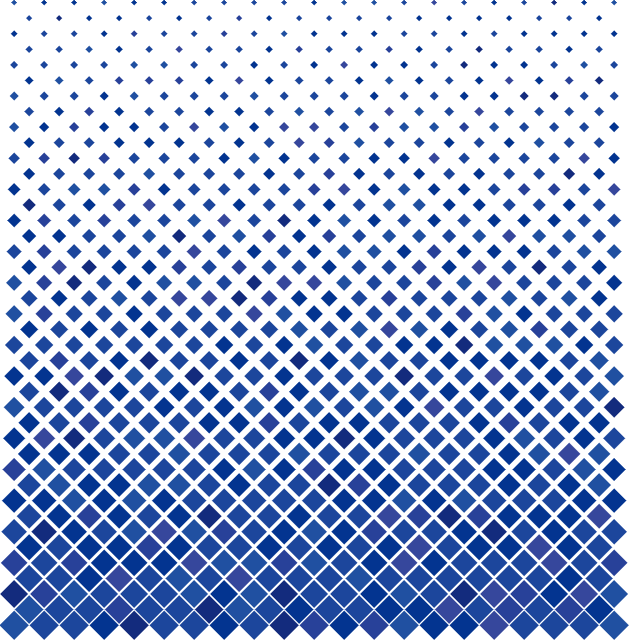
A WebGL 1 fragment shader for this background:

```glsl
precision highp float;

uniform vec2 u_resolution;

// Lattice layout, in units of the canvas height
const float COLUMN_STEP = 0.046875;
const float ROW_STEP = 0.024316;
const vec2 FIRST_CENTER = vec2(0.0221, 0.0041);
const float LAST_ROW = 40.0;
const float LAST_COLUMN = 20.0;
const float SMALLEST = 0.0043;
const float LARGEST = 0.0227;

float hash(vec2 p) {
  vec3 q = fract(vec3(p.xyx) * 0.1031);
  q += dot(q, q.yzx + 33.33);
  return fract((q.x + q.y) * q.z);
}

float diamondDistance(vec2 p, float halfSize) {
  return (abs(p.x) + abs(p.y) - halfSize) * 0.70711;
}

float coverage(float dist, float pixel) {
  return clamp(0.5 - dist / pixel, 0.0, 1.0);
}

// Weighted choice among related blues
vec3 tileColor(float pick) {
  vec3 royal = vec3(0.11, 0.275, 0.61);
  vec3 navy = vec3(0.01, 0.205, 0.565);
  vec3 azure = vec3(0.125, 0.315, 0.63);
  vec3 indigo = vec3(0.155, 0.255, 0.60);
  vec3 violet = vec3(0.21, 0.28, 0.61);
  vec3 midnight = vec3(0.075, 0.17, 0.49);
  vec3 color = mix(royal, navy, step(0.42, pick));
  color = mix(color, azure, step(0.67, pick));
  color = mix(color, indigo, step(0.81, pick));
  color = mix(color, violet, step(0.90, pick));
  return mix(color, midnight, step(0.95, pick));
}

// Blends the nearest diamond of one row over the color below it
vec3 paintRow(vec3 below, vec2 p, float row, float pixel) {
  float odd = mod(row, 2.0);
  float startX = FIRST_CENTER.x + 0.5 * odd * COLUMN_STEP;
  float column = floor((p.x - startX) / COLUMN_STEP + 0.5);
  column = clamp(column, 0.0, LAST_COLUMN - odd);
  vec2 center = vec2(startX + column * COLUMN_STEP,
                     FIRST_CENTER.y + row * ROW_STEP);
  float halfSize = mix(SMALLEST, LARGEST, row / LAST_ROW);
  float mask = coverage(diamondDistance(p - center, halfSize), pixel);
  return mix(below, tileColor(hash(vec2(column, row) + 7.0)), mask);
}

void main() {
  // Rows are counted downward from the top edge
  vec2 p = gl_FragCoord.xy / u_resolution.y;
  p.y = 1.0 - p.y;
  float pixel = 1.0 / u_resolution.y;
  float rowAbove = floor((p.y - FIRST_CENTER.y) / ROW_STEP);

  // Diamonds reach into the neighboring row, so both are painted
  vec3 color = vec3(1.0);
  for (int i = 0; i < 2; i++) {
    float row = clamp(rowAbove + float(i), 0.0, LAST_ROW);
    color = paintRow(color, p, row, pixel);
  }
  gl_FragColor = vec4(color, 1.0);
}
```
